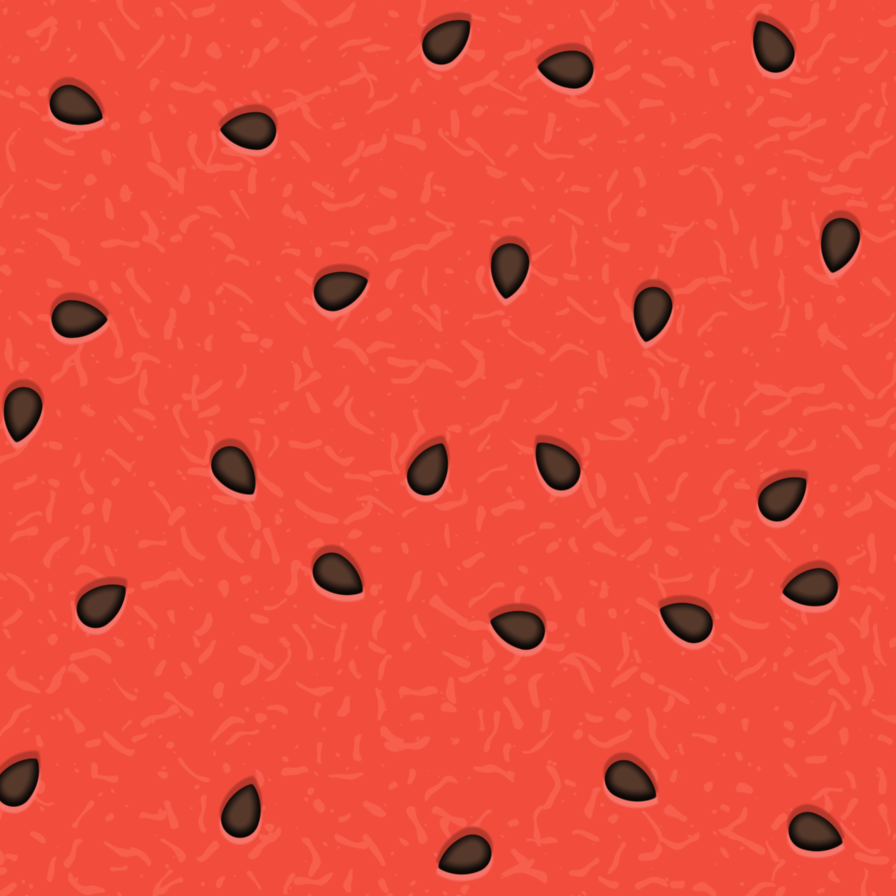
A three.js fragment shader for this texture:

```glsl
// Watermelon flesh: dark teardrop seeds strewn on a red ground with faint worm-like flecks.
// Seeds and flecks are distance functions on jittered cells; each seed is drawn over
// a shadow shifted up and a pale rim shifted down, so it looks set into the flesh.

varying vec2 vUv;

const vec3 FLESH       = vec3(0.95, 0.30, 0.24);
const vec3 FLECK       = vec3(0.968, 0.37, 0.30);
const vec3 SHADOW      = vec3(0.71, 0.22, 0.17);
const vec3 RIM         = vec3(0.97, 0.47, 0.43);
const vec3 SEED_EDGE   = vec3(0.04, 0.025, 0.02);
const vec3 SEED_CENTRE = vec3(0.34, 0.225, 0.17);

const float SEED_CELLS   = 5.0;
const float SEED_JITTER  = 0.58;    // share of a cell
const float SEED_STAGGER = 0.28;    // shift of every other row, in cells
const float SEED_RADIUS  = 0.0212;  // of the round end; the length is three radii
const float TIP_ROUNDING = 0.0018;
const float SHADOW_SHIFT = 0.0070;
const float SHADOW_GROW  = 0.0020;
const float RIM_SHIFT    = 0.0055;
const float RIM_GROW     = 0.0012;

const float FLECK_CELLS  = 27.0;
const float FLECK_JITTER = 0.8;
const float FLECK_HALF   = 0.021;   // greatest half length
const float FLECK_BEND   = 16.0;
const float EDGE         = 0.0012;  // half width of smoothed edges
const float TAU          = 6.28318;

vec2 hash2(vec2 p) {
  vec3 q = fract(vec3(p.xyx) * vec3(0.1031, 0.1030, 0.0973));
  q += dot(q, q.yzx + 33.33);
  return fract((q.xx + q.yz) * q.zy);
}

vec2 rotate(vec2 p, float a) {
  float c = cos(a), s = sin(a);
  return vec2(c * p.x + s * p.y, c * p.y - s * p.x);
}

float cover(float d) {
  return 1.0 - smoothstep(-EDGE, EDGE, d);
}

// Round end at the origin, two tangent arcs meeting in a tip at x = 2 radii
float teardrop(vec2 p, float r) {
  p.y = sqrt(p.y * p.y + TIP_ROUNDING * TIP_ROUNDING);
  return p.x < 0.0 ? length(p) - r : length(p + vec2(0.0, 1.5 * r)) - 2.5 * r;
}

// Distance to the nearest seed of the staggered, jittered grid
float seeds(vec2 p) {
  float d = 1.0;
  float row = floor(p.y * SEED_CELLS);
  for (int j = -1; j <= 1; j++) {
    float y = row + float(j);
    float shift = SEED_STAGGER * (mod(y, 2.0) - 0.5);
    float column = floor(p.x * SEED_CELLS - shift);
    for (int i = -1; i <= 1; i++) {
      vec2 cell = vec2(column + float(i), y);
      vec2 jitter = (hash2(cell + 41.0) - 0.5) * SEED_JITTER;
      vec2 centre = (cell + 0.5 + jitter + vec2(shift, 0.0)) / SEED_CELLS;
      vec2 q = rotate(p - centre, TAU * hash2(cell + 73.0).x);
      d = min(d, teardrop(q + vec2(0.5 * SEED_RADIUS, 0.0), SEED_RADIUS));
    }
  }
  return d;
}

// Distance to bent strokes and small dots, one of each per cell
float flecks(vec2 p) {
  p += 0.0030 * sin(p.yx * 83.0 + vec2(0.7, 2.1))
     + 0.0012 * sin(p.yx * 211.0 + p * 97.0);
  float d = 1.0;
  vec2 home = floor(p * FLECK_CELLS);
  for (int j = -1; j <= 1; j++) {
    for (int i = -1; i <= 1; i++) {
      vec2 cell = home + vec2(float(i), float(j));
      vec2 size = hash2(cell + 19.0);
      vec2 turn = hash2(cell + 57.0);
      vec2 jitter = (hash2(cell + 7.0) - 0.5) * FLECK_JITTER;

      // Neighbouring strokes share a slowly changing direction
      float flow = 2.0 * sin(cell.x * 0.43 + 1.3 * sin(cell.y * 0.37)) + cell.y * 0.31;
      vec2 q = rotate(p - (cell + 0.5 + jitter) / FLECK_CELLS, flow + 2.2 * turn.x);
      q.y += FLECK_BEND * (2.0 * turn.y - 1.0) * q.x * q.x;
      float width = mix(0.0022, 0.0044, size.y) + 0.0008 * sin(q.x * 190.0 + TAU * turn.x);
      float along = max(abs(q.x) - FLECK_HALF * size.x, 0.0);
      d = min(d, length(vec2(along, q.y)) - width);

      vec2 dotCentre = (cell + hash2(cell + 91.0)) / FLECK_CELLS;
      d = min(d, length(p - dotCentre) - mix(0.0006, 0.0026, turn.y));
    }
  }
  return d;
}

void main() {
  vec2 p = vUv;
  vec3 colour = mix(FLESH, FLECK, cover(flecks(p)));

  // Pale rim below and shadow above each seed
  float rim = seeds(p + vec2(0.0, RIM_SHIFT)) - RIM_GROW;
  colour = mix(colour, RIM, 0.9 * (1.0 - smoothstep(-0.0015, 0.0025, rim)));
  float shadow = seeds(p - vec2(0.0, SHADOW_SHIFT)) - SHADOW_GROW;
  colour = mix(colour, SHADOW, 0.95 * (1.0 - smoothstep(-0.0025, 0.0018, shadow)));

  // Seed body, lit a little above its middle
  float depth = -seeds(p - vec2(0.0, 0.0025)) / SEED_RADIUS;
  vec3 body = mix(SEED_EDGE, SEED_CENTRE, smoothstep(-0.05, 0.62, depth));
  colour = mix(colour, body, cover(seeds(p)));

  gl_FragColor = vec4(colour, 1.0);
}
```
